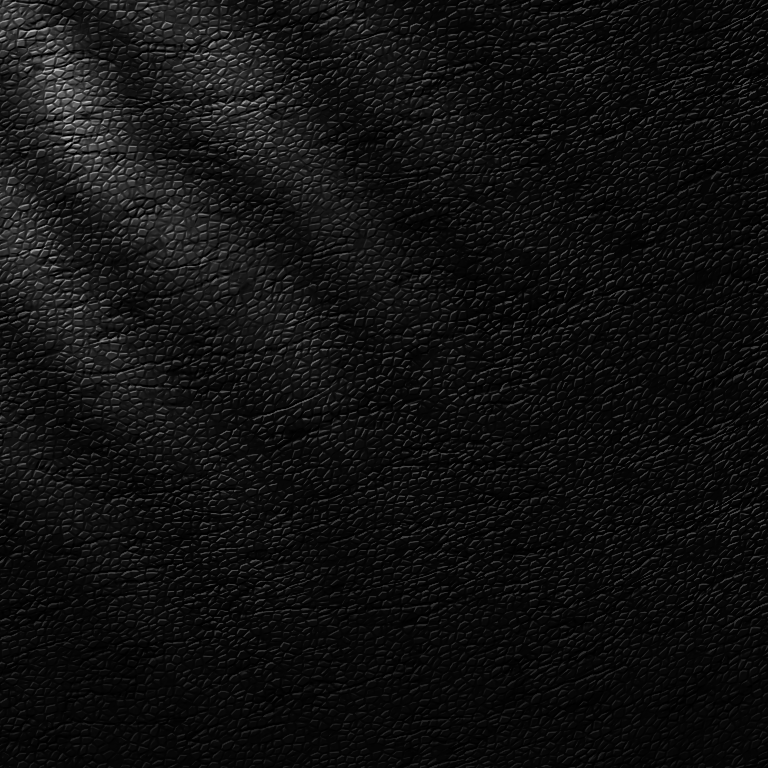
Give the GLSL for this texture, as a WebGL 1 fragment shader.

```glsl
precision highp float;
// Black leather: pebbled cells and long fine creases form a height field
// that is lit by its slope from above. Broad diagonal folds catch a soft
// sheen that fades away from the upper left corner.

uniform vec2 u_resolution;

#define GRAIN 112.0        // pebbles across the canvas
#define GRAIN_STRETCH 0.75 // below 1 lengthens pebbles along the creases
#define CREASES 30.0       // crease rows across the canvas
#define CREASE_DEPTH 0.75
#define FOLD_PERIOD 0.175  // distance between diagonal folds
#define SHEEN 0.30         // brightness of the folds
#define AMBIENT 0.030
#define GLINT 0.24         // brightness of lit pebble edges
#define LIGHT_STEP 0.0018  // slope sampling distance

const vec2 LIGHT_DIR = vec2(-0.45, 0.89);
const vec3 LEATHER_TINT = vec3(1.0, 1.0, 1.0);

vec2 hash2(vec2 p) {
  vec2 k = vec2(dot(p, vec2(127.1, 311.7)), dot(p, vec2(269.5, 183.3)));
  return fract(sin(k) * 43758.5);
}

float cornerGradient(vec2 cell, vec2 corner, vec2 f) {
  return dot(hash2(cell + corner) * 2.0 - 1.0, f - corner);
}

float gradientNoise(vec2 p) {
  vec2 i = floor(p), f = fract(p);
  vec2 w = f * f * f * (f * (f * 6.0 - 15.0) + 10.0);
  float low = mix(cornerGradient(i, vec2(0, 0), f), cornerGradient(i, vec2(1, 0), f), w.x);
  float high = mix(cornerGradient(i, vec2(0, 1), f), cornerGradient(i, vec2(1, 1), f), w.x);
  return mix(low, high, w.y);
}

// Rounded cells of random height, separated by grooves
float pebbles(vec2 p) {
  vec2 base = floor(p), f = fract(p), nearestCell = base;
  float nearest = 8.0, second = 8.0;
  for (int y = -1; y <= 1; y++) {
    for (int x = -1; x <= 1; x++) {
      vec2 offset = vec2(float(x), float(y));
      float d = length(offset + hash2(base + offset) - f);
      if (d < nearest) {
        second = nearest;
        nearest = d;
        nearestCell = base + offset;
      } else {
        second = min(second, d);
      }
    }
  }
  float tall = 0.4 + 0.6 * hash2(nearestCell + 17.0).x;
  return tall * smoothstep(0.0, 0.5, second - nearest);
}

// Broken, wavering lines along the x axis, at two sizes
float creases(vec2 p) {
  float lines = 0.0;
  p.y += 0.004 * gradientNoise(p * 45.0);
  for (int i = 0; i < 2; i++) {
    float size = 1.0 + 0.7 * float(i);
    vec2 q = p * size + 5.3 * float(i);
    float n = gradientNoise(q * vec2(CREASES * 0.22, CREASES));
    float present = smoothstep(-0.12, 0.25, gradientNoise(q * vec2(6.0, 15.0) + 9.0));
    lines = max(lines, present * (1.0 - smoothstep(0.0, 0.08 * size, abs(n))));
  }
  return lines;
}

// Bends the plane so that the creases climb more steeply to the right
vec2 alongHide(vec2 p) {
  float rise = 0.08 * p.x + 0.16 * p.x * p.x;
  return vec2(p.x, p.y - rise + 0.035 * gradientNoise(p * 3.5));
}

float hideHeight(vec2 p) {
  vec2 q = alongHide(p);
  float grain = pebbles(q * GRAIN * vec2(GRAIN_STRETCH, 1.0));
  float fine = 0.25 * gradientNoise(q * GRAIN * 1.7);
  return grain + fine - CREASE_DEPTH * creases(q);
}

// Soft parallel folds running from the upper left to the lower right
float foldSheen(vec2 p) {
  float across = dot(p, vec2(0.77, 0.64)) + 0.05 * gradientNoise(p * 4.0 + 3.0);
  float ridge = 0.5 + 0.5 * cos(6.2832 * (across - 0.625) / FOLD_PERIOD);
  vec2 fromCorner = p - vec2(0.04, 0.88);
  float fade = exp(-dot(fromCorner, fromCorner) / 0.16);
  float patchy = 1.0 + 0.6 * gradientNoise(p * 6.0);
  return SHEEN * fade * patchy * (0.22 + 0.78 * ridge);
}

void main() {
  vec2 p = gl_FragCoord.xy / u_resolution.y;

  float height = hideHeight(p);
  float slope = height - hideHeight(p + LIGHT_DIR * LIGHT_STEP);

  // Diffuse folds, darkened inside the grooves
  float sheen = foldSheen(p) + AMBIENT;
  float diffuse = sheen * max(0.0, 0.6 + 0.5 * height + 0.65 * slope);

  // Sharp glints, weaker near the bottom and in dull patches
  float patches = 0.85 + 0.7 * gradientNoise(p * 5.0 + 21.0);
  float gloss = patches * mix(0.4, 1.0, smoothstep(0.0, 0.4, p.y));
  float glint = GLINT * gloss * smoothstep(0.08, 0.75, slope);

  gl_FragColor = vec4(LEATHER_TINT * (diffuse + glint), 1.0);
}
```
